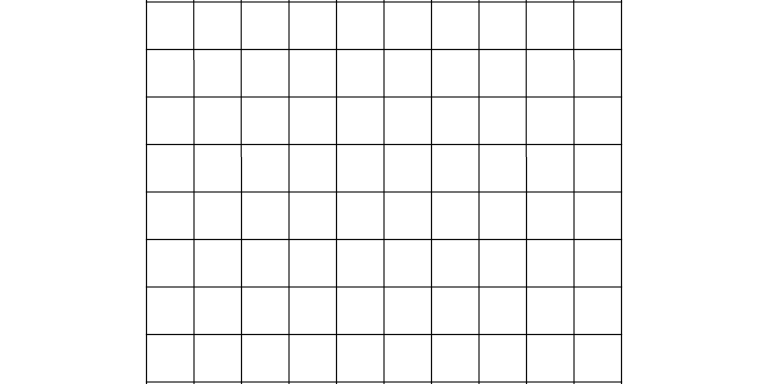
Reproduce this pattern procedurally as a Shadertoy shader.

```glsl
// A plain square grid of thin black lines on white, centred on the canvas.
// Each line is a box-filtered stripe around the nearest multiple of the pitch;
// a few upright lines carry a tiny sideways jog along their height.

#define PITCH 0.1237        // cell size, in canvas heights
#define HALF_COLUMNS 5.0    // cells on each side of the centre
#define HALF_ROWS 4.0       // cells above and below the centre
#define LINE_WIDTH 0.0029   // in canvas heights
#define FILTER_PIXELS 1.15  // width of the edge smoothing
#define JOG 0.0007          // sideways shift above a seam
#define SEAM_TOP 0.844      // seam height on the fourth lines from the centre
#define SEAM_DROP 0.253     // seam drop for the third lines
#define PAPER vec3(1.0)
#define INK vec3(0.0)

// Share of a filter window covered by a stripe whose centre is dist away.
float stripeCoverage(float dist, float blur) {
    float overlap = 0.5 * (LINE_WIDTH + blur) - abs(dist);
    return clamp(overlap, 0.0, min(LINE_WIDTH, blur)) / blur;
}

// Index of the nearest grid line, limited to the extent of the grid.
float nearestLine(float coord, float halfCount) {
    return clamp(floor(coord / PITCH + 0.5), -halfCount, halfCount);
}

// Small offset of an upright line above its seam.
float seamJog(float column, float height) {
    float ring = abs(column);
    float hasSeam = step(2.5, ring) * step(ring, 4.5);
    float seam = SEAM_TOP - SEAM_DROP * (4.0 - ring);
    return -JOG * hasSeam * step(seam, height);
}

void mainImage(out vec4 fragColor, in vec2 fragCoord) {
    vec2 pos = (fragCoord - 0.5 * iResolution.xy) / iResolution.y;
    float blur = FILTER_PIXELS / iResolution.y;

    // Upright lines run the full height
    float column = nearestLine(pos.x, HALF_COLUMNS);
    float lineX = column * PITCH + seamJog(column, pos.y + 0.5);
    float upright = stripeCoverage(pos.x - lineX, blur);

    // Level lines stop at the outer uprights
    float row = nearestLine(pos.y, HALF_ROWS);
    float halfSpan = HALF_COLUMNS * PITCH + 0.5 * LINE_WIDTH;
    float inside = clamp((halfSpan - abs(pos.x)) / blur + 0.5, 0.0, 1.0);
    float level = stripeCoverage(pos.y - row * PITCH, blur) * inside;

    float ink = 1.0 - (1.0 - upright) * (1.0 - level);
    fragColor = vec4(mix(PAPER, INK, ink), 1.0);
}
```
